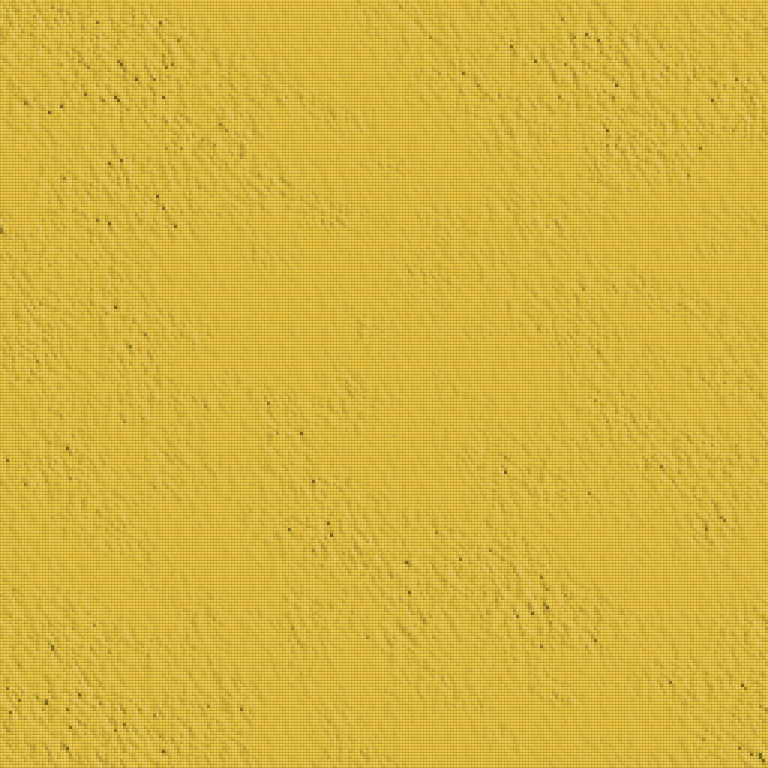
Reproduce this texture procedurally as a WebGL 2 fragment shader.

```glsl
#version 300 es
precision highp float;
// Fine golden woven cells in thin ruled rows, with faint patchy creases.

uniform vec2 u_resolution;
out vec4 outColor;

const vec2 CELLS = vec2(256.0, 256.0); // repeats across and down

float hash(vec2 p) {
  vec3 q = fract(vec3(p.xyx) * 0.1031);
  q += dot(q, q.yzx + 33.33);
  return fract((q.x + q.y) * q.z);
}

float noise(vec2 p) {
  vec2 i = floor(p), f = fract(p);
  f = f * f * (3.0 - 2.0 * f);
  return mix(mix(hash(i), hash(i + vec2(1, 0)), f.x),
             mix(hash(i + vec2(0, 1)), hash(i + vec2(1, 1)), f.x), f.y);
}

// Height of the cloth, in short creases along the falling diagonal
float creaseHeight(vec2 p) {
  vec2 along = vec2(dot(p, vec2(0.5, -0.87)), dot(p, vec2(0.87, 0.5))) + 400.0;
  return 0.4 * noise(along * vec2(0.21, 0.43)) + 0.6 * noise(along * vec2(0.43, 0.87) + 57.0);
}

// Colour of one cell, lit by the slope of the cloth
vec3 cellColor(vec2 id) {
  vec2 uv = id / CELLS;
  vec2 drift = vec2(uv.x - 0.2 * uv.y, uv.y + 0.35 * uv.x);
  float wear = 0.5 * noise(drift * vec2(5.0, 9.0) + 11.0) + 0.5 * noise(drift * vec2(14.0, 23.0) + 41.0);
  wear = mix(0.25, 1.0, smoothstep(0.25, 0.8, wear));

  float grain = hash(id + 19.0) - 0.5;
  float slope = creaseHeight(id) - creaseHeight(id + vec2(1.2, 0.4));
  float relief = (slope * 0.5 + grain * 0.14) * wear;
  float lit = max(relief, 0.0), shade = max(-relief, 0.0);

  vec3 color = mix(vec3(0.935, 0.795, 0.252), vec3(0.96, 0.88, 0.54), min(lit * 2.2, 0.55));
  color *= 1.0 - 0.7 * shade;
  // Rare deep pits where the shade is strongest
  float pit = smoothstep(0.13, 0.22, shade) * step(0.8, hash(id + 83.0));
  return mix(color, vec3(0.36, 0.31, 0.10), 0.7 * pit);
}

// Area of periodic lines up to x, each at the start of its cell
vec2 lineArea(vec2 x, vec2 width) {
  return floor(x) * width + min(fract(x), width);
}

void main() {
  vec2 p = gl_FragCoord.xy / u_resolution * CELLS;
  vec2 footprint = CELLS / u_resolution;
  vec2 low = p - 0.5 * footprint, high = p + 0.5 * footprint;

  // Blend the cells that share this footprint
  vec2 a = floor(low + 0.001), b = floor(high - 0.001);
  vec2 share = clamp((high - b) / footprint, 0.0, 1.0);
  vec3 color = mix(mix(cellColor(a), cellColor(vec2(b.x, a.y)), share.x),
                   mix(cellColor(vec2(a.x, b.y)), cellColor(b), share.x), share.y);

  // Strong row lines and faint column seams
  vec2 width = vec2(0.3, 0.4);
  vec2 line = (lineArea(high, width) - lineArea(low, width)) / footprint;
  color *= (1.0 - 0.1 * line.x) * (1.0 - 0.16 * line.y);

  outColor = vec4(color, 1.0);
}
```
